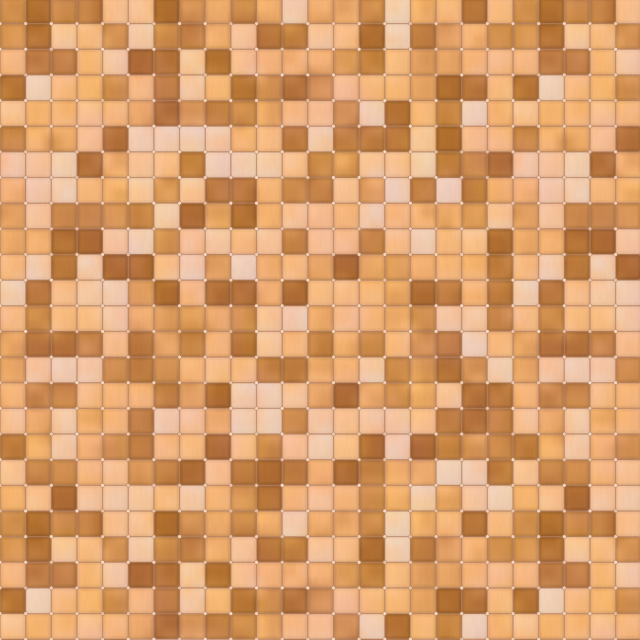
Give the GLSL for this pattern, as a Shadertoy shader.

```glsl
const float TILES = 24.95;          // tiles across the canvas
const vec2  OFFSET = vec2(0.0, -0.03);
const float PERIOD = 20.0;          // tiles before the layout recurs
const float GAP = 0.026;            // half width of the joint, in tiles
const float CORNER = 0.11;          // corner radius of a tile
const float MOTTLE = 0.20;          // tone change inside a tile
const float EDGE_SHADE = 0.10;
const vec3  JOINT = vec3(0.76, 0.54, 0.42);
const vec3  CROSSING = vec3(0.97, 0.87, 0.78);

// Tile colours from dark to pale, with the tone at which each is centred
const vec3 GLAZE[6] = vec3[6](
    vec3(0.68, 0.42, 0.20), vec3(0.74, 0.48, 0.25), vec3(0.83, 0.57, 0.33),
    vec3(0.96, 0.70, 0.45), vec3(0.97, 0.75, 0.57), vec3(0.94, 0.81, 0.71));
const float TONE[6] = float[6](0.0, 0.13, 0.31, 0.52, 0.76, 1.0);

float hash(vec2 p) {
    vec3 q = fract(vec3(p.xyx) * 0.1031);
    q += dot(q, q.yzx + 33.33);
    return fract((q.x + q.y) * q.z);
}

// Value noise whose lattice wraps after the given period
float wrappedNoise(vec2 p, float period, float seed) {
    vec2 i = floor(p), f = fract(p);
    f = f * f * (3.0 - 2.0 * f);
    vec2 a = mod(i, period) + seed, b = mod(i + 1.0, period) + seed;
    return mix(mix(hash(a), hash(vec2(b.x, a.y)), f.x),
               mix(hash(vec2(a.x, b.y)), hash(b), f.x), f.y);
}

float roundedBox(vec2 p, float halfSize, float radius) {
    vec2 q = abs(p) - halfSize + radius;
    return length(max(q, 0.0)) + min(max(q.x, q.y), 0.0) - radius;
}

vec3 glaze(float tone) {
    vec3 color = GLAZE[0];
    for (int k = 1; k < 6; k++)
        color = mix(color, GLAZE[k], clamp((tone - TONE[k - 1]) / (TONE[k] - TONE[k - 1]), 0.0, 1.0));
    return color;
}

void mainImage(out vec4 fragColor, in vec2 fragCoord) {
    float pixel = TILES / iResolution.y;
    vec2 grid = fragCoord * pixel + OFFSET;
    vec2 cell = mod(floor(grid), PERIOD);
    vec2 p = fract(grid) - 0.5;

    // Tile tone with soft clouds
    float cloud = wrappedNoise(grid * 1.5, PERIOD * 1.5, 41.0) - 0.5;
    float tone = hash(cell + 7.0) + MOTTLE * cloud;
    vec3 tile = glaze(tone);

    // Warm and golden drift across neighbouring tiles
    float drift = wrappedNoise(grid * 0.8, PERIOD * 0.8, 83.0) - 0.5;
    tile += drift * vec3(0.015, 0.025, -0.06);

    // Fine streaks in the surface
    float streak = wrappedNoise(grid * vec2(12.0, 3.0), PERIOD * 12.0, 129.0) - 0.5;
    tile *= 1.0 + 0.02 * streak;

    // Soft rim, deeper on dark tiles, with a faint light from the upper left
    float d = roundedBox(p, 0.5 - GAP, CORNER);
    float rim = smoothstep(-0.16, 0.0, d);
    tile *= 1.0 - EDGE_SHADE * rim * (1.2 - clamp(tone, 0.0, 1.0));
    tile *= 1.0 + 0.03 * dot(p, vec2(-1.0, 1.0));

    // Joint, brightened where four tiles meet
    vec2 toEdge = 0.5 - abs(p);
    float crossing = 1.0 - smoothstep(0.035, 0.035 + max(pixel, 0.05), length(toEdge));
    vec3 joint = mix(JOINT, tile * 0.86, 0.35);
    joint = mix(joint, CROSSING, crossing * (0.6 + 0.4 * hash(mod(floor(grid + 0.5), PERIOD) + 19.0)));

    float cover = smoothstep(-0.6 * pixel, 0.6 * pixel, d);
    fragColor = vec4(clamp(mix(tile, joint, cover), 0.0, 1.0), 1.0);
}
```
